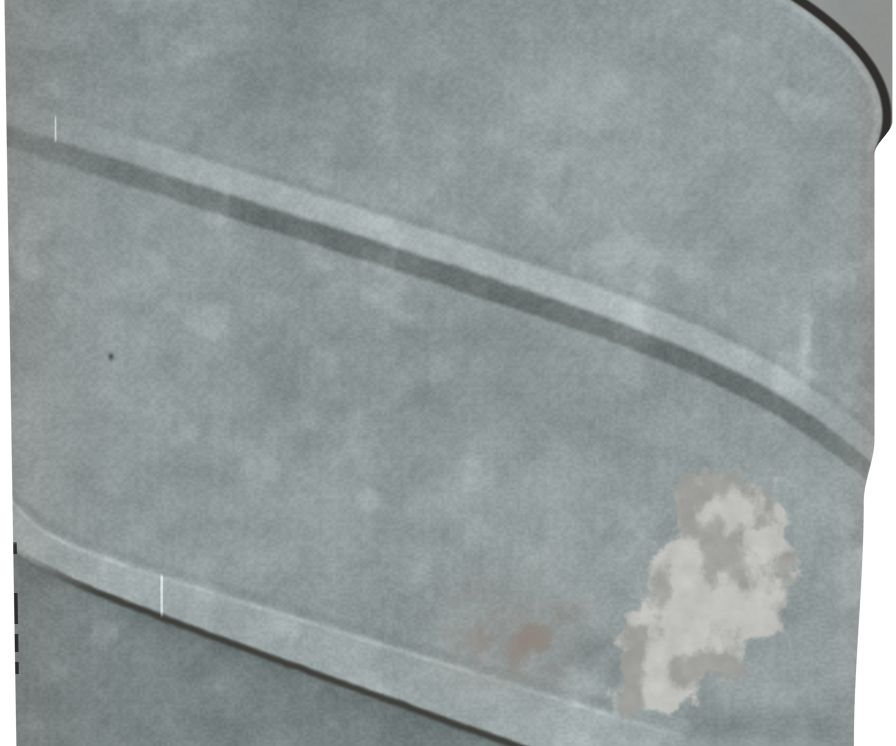
This texture is drawn by a Shadertoy shader. Its source:

```glsl
// Weathered galvanized metal drum with slanted ribs, a dark lip and a pale scuff.

float hash(vec2 p) {
    return fract(sin(dot(p, vec2(127.1, 311.7))) * 43758.5453);
}

float noise(vec2 p) {
    vec2 i = floor(p), f = fract(p);
    f = f * f * (3.0 - 2.0 * f);
    return mix(mix(hash(i), hash(i + vec2(1, 0)), f.x),
               mix(hash(i + vec2(0, 1)), hash(i + vec2(1, 1)), f.x), f.y);
}

float fbm(vec2 p) {
    float sum = 0.0, amp = 0.5;
    for (int i = 0; i < 5; i++) {
        sum += amp * noise(p);
        p = mat2(1.6, 1.2, -1.2, 1.6) * p + 7.3;
        amp *= 0.5;
    }
    return sum;
}

// Soft strip covering lo < d < hi
float band(float d, float lo, float hi, float soft) {
    return smoothstep(lo - soft, lo + soft, d) * (1.0 - smoothstep(hi - soft, hi + soft, d));
}

// Soft round spot
float blob(vec2 p, vec2 center, vec2 radius) {
    vec2 q = (p - center) / radius;
    return exp(-dot(q, q));
}

vec3 zincSurface(vec2 p) {
    float cloud = fbm(p * 9.0) - 0.48;
    float mottle = fbm(p * 32.0 + 20.0) - 0.48;
    float grain = noise(p * 330.0) - 0.5 + 0.6 * (noise(p * 170.0 + 9.0) - 0.5);
    vec3 col = vec3(0.565, 0.600, 0.602);
    col += 0.10 * cloud + 0.09 * mottle + 0.045 * grain;
    col += 0.05 * smoothstep(0.56, 0.75, fbm(p * 17.0 + 40.0));
    // Broad shading
    col -= 0.045 * blob(p, vec2(0.27, 0.06), vec2(0.25, 0.12));
    col += 0.025 * blob(p, vec2(0.80, 0.20), vec2(0.20, 0.16));
    col += 0.025 * blob(p, vec2(0.45, 0.57), vec2(0.30, 0.07));
    col -= 0.025 * blob(p, vec2(0.30, 0.42), vec2(0.22, 0.08));
    // Warm, dull sides
    col -= vec3(0.02, 0.045, 0.06) * exp(-p.x * 28.0);
    col -= vec3(0.01, 0.03, 0.04) * smoothstep(0.93, 0.98, p.x);
    return col;
}

void mainImage(out vec4 fragColor, in vec2 fragCoord) {
    // Canvas width is one unit; y runs downward
    vec2 p = vec2(fragCoord.x, iResolution.y - fragCoord.y) / iResolution.x;
    float px = 0.8 / iResolution.x;
    float rough = fbm(p * 60.0) - 0.48;
    vec3 col = zincSurface(p);

    // Upper rib: lit slope above, shaded slope below
    float crest = p.y - (0.136 + 0.316 * p.x + 0.09 * pow(p.x, 8.0)) + 0.003 * rough;
    float fadeIn = smoothstep(-0.05, 0.35, p.x);
    float fadeOut = 1.0 - smoothstep(0.86, 0.96, p.x);
    col += 0.085 * band(crest, -0.030, -0.001, 0.004) * fadeIn * mix(0.3, 1.0, fadeOut);
    col -= vec3(0.145, 0.150, 0.155) * band(crest, 0.001, 0.026, 0.004) * mix(0.45, 1.0, fadeIn) * mix(0.6, 1.0, fadeOut);
    col -= 0.025 * band(crest, -0.040, -0.032, 0.005) * fadeIn;

    // Lower rib: pale fold, bright upper edge and dark undercut
    float fold = p.y - (0.588 + 0.307 * p.x - 0.05 * exp(-p.x * 30.0));
    float undercut = p.y - (0.625 + 0.36 * p.x - 0.025 * exp(-p.x * 20.0)) + 0.003 * rough;
    float foldFade = 1.0 - smoothstep(0.66, 0.82, p.x);
    col += 0.045 * smoothstep(-0.002, 0.004, fold) * (1.0 - smoothstep(-0.008, 0.0, undercut)) * foldFade;
    col += 0.10 * band(fold, -0.002, 0.003, 0.003) * foldFade * (0.7 + 1.2 * rough);
    col -= 0.03 * band(fold, -0.015, -0.005, 0.004) * foldFade;
    col -= (0.075 + 0.09 * exp(-max(undercut, 0.0) * 40.0)) * smoothstep(-0.002, 0.006, undercut);
    float crease = band(undercut, -0.004, 0.004, 0.003) * smoothstep(0.01, 0.12, p.x);
    col = mix(col, vec3(0.20, 0.20, 0.18), 0.85 * crease);

    // Stains around the scuff
    float stain = smoothstep(0.42, 0.62, fbm(p * 38.0 + 5.0));
    col = mix(col, vec3(0.56, 0.53, 0.50), 0.75 * blob(p, vec2(0.58, 0.71), vec2(0.06, 0.045)) * (0.4 + stain));
    col -= 0.07 * blob(p, vec2(0.665, 0.735), vec2(0.045, 0.025));
    col -= 0.08 * blob(p, vec2(0.86, 0.81), vec2(0.09, 0.022));

    // Pale scuff: tilted ellipse with a ragged outline
    vec2 q = p - vec2(0.790, 0.660);
    vec2 axis = vec2(-0.44, 0.90);
    vec2 local = vec2(dot(q, vec2(axis.y, -axis.x)), dot(q, axis));
    float outline = length(local / vec2(0.076, 0.148)) - 1.0;
    outline += 0.9 * (fbm(p * 22.0 + 3.0) - 0.48) + 0.5 * rough;
    float scuff = 1.0 - smoothstep(-0.10, 0.08, outline);
    float wear = fbm(p * vec2(34.0, 28.0) + 11.0);
    vec3 paint = mix(vec3(0.63, 0.63, 0.61), vec3(0.77, 0.77, 0.75), smoothstep(0.30, 0.52, wear));
    col = mix(col, paint + 0.10 * rough, 0.92 * scuff);

    // Drip, scratches and pit
    col += 0.13 * blob(p, vec2(0.899 + 0.012 * rough, 0.39), vec2(0.008, 0.045)) * (0.8 + rough);
    col += 0.22 * band(p.x, 0.061, 0.063, 0.001) * band(p.y, 0.130, 0.158, 0.003);
    col += 0.22 * band(p.x, 0.179, 0.182, 0.001) * band(p.y, 0.642, 0.688, 0.003);
    col -= 0.30 * blob(p, vec2(0.124, 0.398), vec2(0.003, 0.004));

    // Dark curved lip in the upper right corner
    float turn = 1.0 - p.y / 0.13;
    float lip = (p.x - 0.990 + 0.098 * turn * turn) / sqrt(1.0 + 2.27 * turn * turn);
    float lipSpan = 1.0 - smoothstep(0.160, 0.175, p.y);
    col = mix(col, vec3(0.56, 0.57, 0.56), 0.8 * lipSpan * smoothstep(0.0, 0.006, lip));
    col += 0.06 * band(lip, -0.014, -0.007, 0.003) * lipSpan;
    col = mix(col, vec3(0.17, 0.16, 0.15), 0.95 * lipSpan * band(lip, -0.005, 0.005, 0.002));

    // Silhouette against white, with dark flecks down the left side
    float left = 0.005 + 0.016 * p.y;
    float right = 0.976 - 0.012 * smoothstep(0.49, 0.56, p.y) - 0.011 * smoothstep(0.56, 0.83, p.y);
    right = mix(0.996, right, smoothstep(0.135, 0.172, p.y));
    float body = smoothstep(left - px, left + px, p.x) * (1.0 - smoothstep(right - px, right + px, p.x));
    float fleck = step(0.45, noise(vec2(3.0, p.y * 90.0))) * band(p.y, 0.605, 0.78, 0.004);
    col = mix(col, vec3(0.12), 0.85 * fleck * band(p.x, left - 0.001, left + 0.004, 0.001));
    fragColor = vec4(mix(vec3(1.0), clamp(col, 0.0, 1.0), body), 1.0);
}
```
